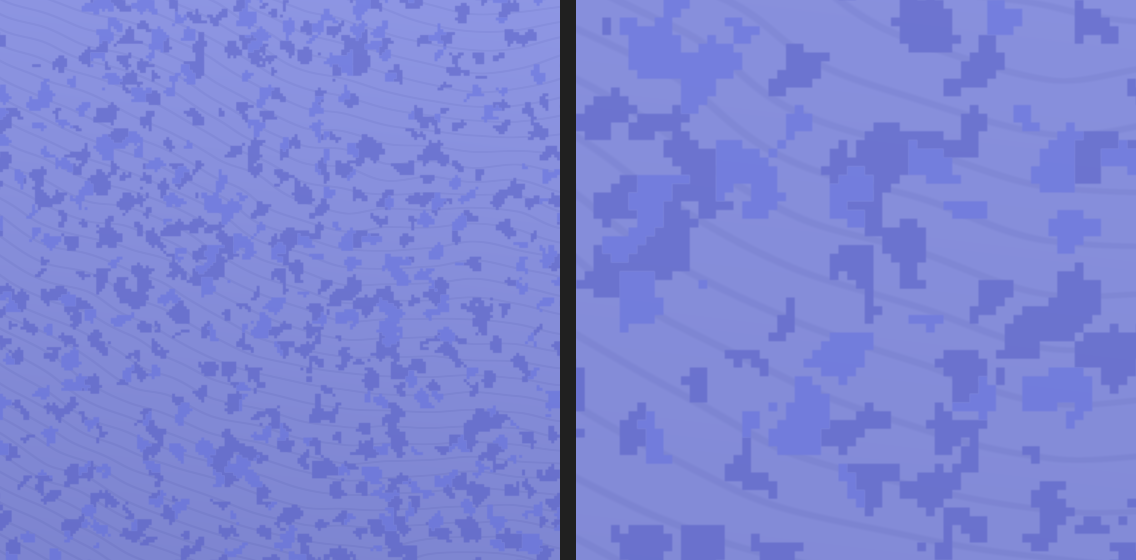
Left, the full canvas; right, a detail of the centre.
A WebGL 2 fragment shader for this texture:

```glsl
#version 300 es
precision highp float;

uniform vec2 u_resolution;
out vec4 fragColor;

const vec3 GROUND = vec3(0.522, 0.553, 0.853);
const vec3 DARK_CHIP = vec3(0.420, 0.450, 0.810);
const vec3 BRIGHT_CHIP = vec3(0.450, 0.490, 0.865);

vec3 hash3(vec2 cell, float seed) {
    vec3 p = fract(vec3(cell.xyx + seed) * vec3(0.1031, 0.1030, 0.0973));
    p += dot(p, p.yxz + 33.33);
    return fract((p.xxy + p.yzz) * p.zyx);
}

float valueNoise(vec2 p, float seed) {
    vec2 cell = floor(p);
    vec2 f = fract(p);
    f = f * f * (3.0 - 2.0 * f);
    float low = mix(hash3(cell, seed).x, hash3(cell + vec2(1, 0), seed).x, f.x);
    float high = mix(hash3(cell + vec2(0, 1), seed).x, hash3(cell + vec2(1, 1), seed).x, f.x);
    return mix(low, high, f.y);
}

// Random value of the nearest chip; a bias per chip varies the sizes
float chipValue(vec2 p, float seed) {
    vec2 home = floor(p);
    float nearest = 1e5;
    float value = 1.0;
    for (int y = -1; y <= 1; y++) {
        for (int x = -1; x <= 1; x++) {
            vec2 cell = home + vec2(x, y);
            vec3 rnd = hash3(cell, seed);
            vec3 extra = hash3(cell, seed + 57.0);
            float dist = length(cell + rnd.xy - p) + 0.35 * extra.x;
            if (dist < nearest) {
                nearest = dist;
                value = rnd.z;
            }
        }
    }
    return value;
}

// Coverage of dark (x) and bright (y) chips at one point
vec2 chipMask(vec2 p, float density, float darkShare, float brightShare) {
    vec2 bend = vec2(valueNoise(p * 75.0, 11.0), valueNoise(p * 75.0, 29.0)) - 0.5;
    float value = chipValue(p * density + bend * 0.9, 3.0);
    float dark = step(value, darkShare);
    return vec2(dark, step(value, darkShare + brightShare) - dark);
}

// Chips sampled on a coarse grid, with softened steps between blocks
vec2 steppedChips(vec2 p, float blocks, float softness) {
    vec2 grid = p * blocks - 0.5;
    vec2 corner = floor(grid);
    vec2 blend = smoothstep(0.5 - softness, 0.5 + softness, fract(grid));
    vec2 mask = vec2(0.0);
    for (int y = 0; y <= 1; y++) {
        for (int x = 0; x <= 1; x++) {
            vec2 offset = vec2(x, y);
            vec2 weight = mix(1.0 - blend, blend, offset);
            vec2 center = (corner + offset + 0.5) / blocks;
            mask += weight.x * weight.y * chipMask(center, 52.0, 0.175, 0.092);
        }
    }
    return mask;
}

// Sloping height field whose level sets form the faint lines
float contourHeight(vec2 p) {
    float slope = p.y + p.x * (0.62 - 0.34 * p.x);
    float swell = 0.10 * valueNoise(p * 3.5, 71.0) + 0.018 * valueNoise(p * 13.0, 83.0);
    return (slope + swell) * 31.0;
}

float contourLine(float height, float pixel, float width) {
    float rate = max(fwidth(height) / pixel, 1.0);
    float dist = abs(fract(height) - 0.5) / rate;
    return 1.0 - smoothstep(width * 0.4, width * 0.4 + max(width, pixel), dist);
}

void main() {
    vec2 p = gl_FragCoord.xy / u_resolution.y;
    float pixel = 1.0 / u_resolution.y;

    // Ground with faint contour lines
    float line = contourLine(contourHeight(p), pixel, 0.0018);
    vec3 color = GROUND - line * vec3(0.026, 0.026, 0.022);

    // Scattered chips
    float blocks = 192.0;
    vec2 chips = steppedChips(p, blocks, clamp(blocks * pixel, 0.15, 0.5));
    color = mix(color, DARK_CHIP, chips.x);
    color = mix(color, BRIGHT_CHIP, chips.y);

    // Light falling off towards the lower edge
    float light = (p.y - 0.5) + 0.12 * (p.x - 0.5);
    color += light * mix(vec3(0.060, 0.062, 0.070), vec3(0.035), chips.x + chips.y);

    fragColor = vec4(color, 1.0);
}
```
